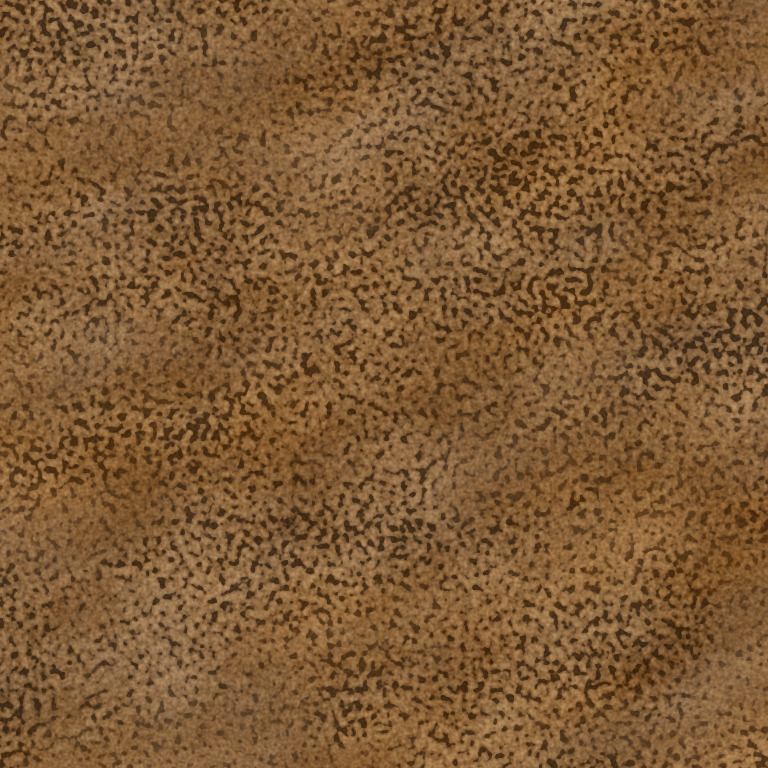
Give the GLSL for this texture, as a WebGL 1 fragment shader.

```glsl
precision highp float;
// Weathered ochre surface with dense dark speckles gathered in slanted drifts.
uniform vec2 u_resolution;

vec2 randomGradient(vec2 cell) {
  vec3 p = fract(cell.xyx * vec3(0.1031, 0.1030, 0.0973));
  p += dot(p, p.yzx + 33.33);
  float angle = 6.2832 * fract((p.x + p.y) * p.z);
  return vec2(cos(angle), sin(angle));
}

float gradientNoise(vec2 p) {
  vec2 i = floor(p), f = fract(p);
  vec2 u = f * f * f * (f * (f * 6.0 - 15.0) + 10.0);
  float a = dot(randomGradient(i), f);
  float b = dot(randomGradient(i + vec2(1, 0)), f - vec2(1, 0));
  float c = dot(randomGradient(i + vec2(0, 1)), f - vec2(0, 1));
  float d = dot(randomGradient(i + vec2(1, 1)), f - vec2(1, 1));
  return mix(mix(a, b, u.x), mix(c, d, u.x), u.y);
}

float fractalNoise(vec2 p) {
  float sum = 0.0, amplitude = 1.0;
  for (int i = 0; i < 5; i++) {
    sum += amplitude * gradientNoise(p);
    p = mat2(1.6, 1.2, -1.2, 1.6) * p + 17.3;
    amplitude *= 0.6;
  }
  return sum;
}

// Sum of layers turned against each other, so that no grid direction shows
float speckleField(vec2 p) {
  float sum = 0.0;
  for (int i = 0; i < 3; i++) {
    sum += gradientNoise(p);
    p = mat2(0.62, 0.93, -0.93, 0.62) * p + 41.7;
  }
  return 0.68 * sum;
}

void main() {
  vec2 uv = gl_FragCoord.xy / min(u_resolution.x, u_resolution.y);

  // Broad drifts, stretched along a shallow rising diagonal
  vec2 slanted = mat2(0.92, -0.39, 0.39, 0.92) * uv;
  float density = fractalNoise(slanted * vec2(3.0, 5.5) + 4.7);
  float strength = smoothstep(-0.6, 0.3, fractalNoise(slanted * vec2(2.6, 4.6) + 31.0) + 0.6 * density);
  float tint = fractalNoise(slanted * vec2(2.8, 5.0) + 63.0);
  float shade = fractalNoise(slanted * vec2(3.5, 7.0) + 92.0);

  // Speckles: small rounded blobs, some touching their neighbours
  float level = speckleField(uv * 92.0 + 11.0) + 0.28 * gradientNoise(uv * 205.0 + 50.0);
  level += 0.22 * density + 0.10 * gradientNoise(uv * 24.0 + 5.0);
  float speckle = smoothstep(0.09, 0.27, level);
  float core = smoothstep(0.17, 0.42, level);

  // Ochre ground with fine grain, lighter in the gaps between strong speckles
  float grain = gradientNoise(uv * 215.0 + 80.0) + 0.8 * gradientNoise(uv * 130.0 + 23.0);
  float gap = smoothstep(0.08, -0.42, level);
  float light = 0.28 + 0.55 * grain + 0.62 * gap * mix(0.3, 1.0, strength) + 0.42 * shade;
  vec3 ground = mix(vec3(0.475, 0.325, 0.175), vec3(0.635, 0.48, 0.31), clamp(light, -0.5, 1.35));

  // Faint brown speckles in worn areas, dark ones elsewhere
  vec3 faintSpeckle = vec3(0.41, 0.285, 0.165);
  vec3 darkSpeckle = vec3(0.27, 0.175, 0.08);
  vec3 speckleColor = mix(faintSpeckle, darkSpeckle, clamp(0.4 * strength + 0.75 * core, 0.0, 1.0));
  vec3 color = mix(ground, speckleColor, speckle * mix(0.7, 1.0, strength));

  // Slow shifts between warm rust and dusty grey brown, then fine dust
  color += tint * vec3(-0.02, 0.012, 0.05) + 0.035 * shade;
  color += 0.06 * gradientNoise(uv * 250.0 + 7.0);
  gl_FragColor = vec4(color, 1.0);
}
```
